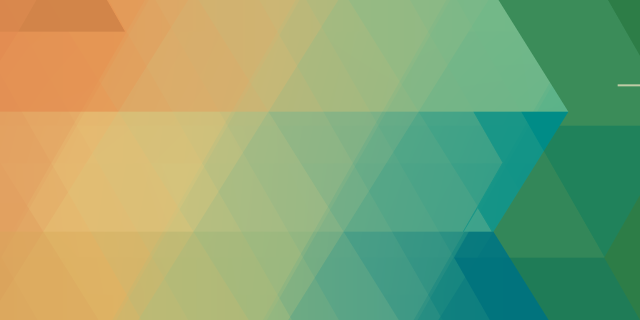
Write a WebGL 2 fragment shader that draws this background.

```glsl
#version 300 es
precision highp float;
// Overlapping translucent triangles running from orange through sage to teal,
// closed by a zigzag green field. Three triangular lattices snap the position
// to facet centres; their mean picks a colour from a gradient of three bands.

uniform vec2 u_resolution;
out vec4 fragColor;

// Lengths are in canvas heights. Lattice: one vertex (xy), side, row height.
const vec4 LATTICES[3] = vec4[3](
    vec4(0.839, 0.651, 0.469, 0.375),
    vec4(0.867, 0.901, 0.471, 0.411),
    vec4(0.711, 0.607, 0.471, 0.411));
const vec3 FACET_WEIGHTS = vec3(0.36, 0.26, 0.20);
const float SMOOTH_WEIGHT = 0.18;
const float BAND_HARDNESS = 0.62;
const float UPPER_EDGE = 0.651;
const float LOWER_EDGE = 0.276;
const float STOP_SPACING = 0.2865;
const float SLOPE = 0.573;
const float ZIGZAG_SLOPE = 0.625;
const int SAMPLES = 3;

// Gradient stops from left to right for each band.
const vec3 TOP[7] = vec3[7](
    vec3(0.89, 0.55, 0.32), vec3(0.90, 0.59, 0.33), vec3(0.86, 0.67, 0.41),
    vec3(0.79, 0.72, 0.46), vec3(0.61, 0.73, 0.51), vec3(0.49, 0.72, 0.53),
    vec3(0.41, 0.72, 0.54));
const vec3 MIDDLE[7] = vec3[7](
    vec3(0.89, 0.63, 0.38), vec3(0.90, 0.74, 0.45), vec3(0.82, 0.77, 0.49),
    vec3(0.63, 0.73, 0.52), vec3(0.43, 0.68, 0.53), vec3(0.24, 0.63, 0.53),
    vec3(0.02, 0.56, 0.53));
const vec3 BOTTOM[7] = vec3[7](
    vec3(0.86, 0.64, 0.36), vec3(0.87, 0.70, 0.39), vec3(0.73, 0.73, 0.46),
    vec3(0.59, 0.72, 0.50), vec3(0.31, 0.63, 0.53), vec3(0.08, 0.52, 0.50),
    vec3(0.00, 0.44, 0.49));

const vec3 BURNT_ORANGE = vec3(0.81, 0.51, 0.28);
const vec3 BRIGHT_TEAL = vec3(0.07, 0.58, 0.53);
const vec3 DEEP_TEAL = vec3(0.00, 0.55, 0.53);
const vec3 DARK_TEAL = vec3(0.00, 0.45, 0.49);
const vec3 PALE_TEAL = vec3(0.28, 0.65, 0.55);
const vec3 LEAF = vec3(0.23, 0.55, 0.35);
const vec3 MOSS = vec3(0.20, 0.53, 0.35);
const vec3 EMERALD = vec3(0.125, 0.51, 0.355);
const vec3 PINE = vec3(0.12, 0.485, 0.34);
const vec3 FOREST = vec3(0.175, 0.49, 0.28);
const vec3 PALE_LINE = vec3(0.75, 0.80, 0.65);

// Centre of the lattice triangle that holds p.
vec2 facetCentre(vec2 p, vec4 lattice) {
    vec2 g = (p - lattice.xy) / lattice.zw;
    g.x += 0.5 * g.y;
    vec2 f = fract(g);
    vec2 c = floor(g) + (f.x > f.y ? vec2(2.0, 1.0) : vec2(1.0, 2.0)) / 3.0;
    c.x -= 0.5 * c.y;
    return lattice.xy + c * lattice.zw;
}

// Right of a chevron whose arms leave the tip at the given slope.
bool rightOf(vec2 p, vec2 tip, float slope) {
    return p.x > tip.x + slope * abs(p.y - tip.y);
}

vec3 gradient(float x, float band) {
    float s = clamp(x / STOP_SPACING, 0.0, 5.999);
    int i = int(s);
    float t = fract(s);
    vec3 top = mix(TOP[i], TOP[i + 1], t);
    vec3 middle = mix(MIDDLE[i], MIDDLE[i + 1], t);
    vec3 bottom = mix(BOTTOM[i], BOTTOM[i + 1], t);
    return mix(mix(top, middle, min(band, 1.0)), bottom, max(band - 1.0, 0.0));
}

vec3 facets(vec2 p) {
    vec2 q = p * SMOOTH_WEIGHT;
    for (int i = 0; i < 3; i++) q += FACET_WEIGHTS[i] * facetCentre(p, LATTICES[i]);
    float hardBand = step(p.y, UPPER_EDGE) + step(p.y, LOWER_EDGE);
    float softBand = clamp((0.83 - q.y) / 0.36, 0.0, 2.0);
    vec3 col = gradient(q.x, mix(softBand, hardBand, BAND_HARDNESS));

    // Stronger single facets in the corner and along the teal side.
    if (p.y > 0.901 && p.x < 0.391 - SLOPE * (p.y - 0.901))
        col = mix(col, BURNT_ORANGE, p.x > 0.057 + SLOPE * (p.y - 0.901) ? 0.85 : 0.5);
    if (p.y < UPPER_EDGE && p.y > LOWER_EDGE) {
        if (rightOf(p, vec2(1.570, 0.492), -SLOPE)) col = mix(col, BRIGHT_TEAL, 0.8);
        if (p.x > 1.654 - SLOPE * (p.y - 0.607)) col = DEEP_TEAL;
        if (abs(p.x - 1.493) < 0.6 * (0.349 - p.y)) col = mix(col, PALE_TEAL, 0.8);
    }
    if (p.y < LOWER_EDGE && rightOf(p, vec2(1.419, 0.195), SLOPE))
        col = mix(col, DARK_TEAL, p.y < 0.195 ? 0.9 : 0.6);
    return col;
}

vec3 greenField(vec2 p) {
    vec3 col = p.x < 1.654 - SLOPE * (p.y - 0.607) ? MOSS : EMERALD;
    if (p.y < 0.195) col = PINE;
    if (rightOf(p, vec2(1.888, 0.195), SLOPE)) col = FOREST;
    if (p.y > 0.607) col = p.x > 1.9 - SLOPE * (p.y - 1.0) ? FOREST : LEAF;
    if (p.x > 1.930 && abs(p.y - 0.733) < 0.003) col = PALE_LINE;
    return col;
}

vec3 scene(vec2 p) {
    float zigzag = min(1.542 + ZIGZAG_SLOPE * abs(p.y - LOWER_EDGE),
                       1.776 - ZIGZAG_SLOPE * (p.y - UPPER_EDGE));
    return p.x > zigzag ? greenField(p) : facets(p);
}

void main() {
    // Average a small grid of samples to smooth every edge.
    vec3 sum = vec3(0.0);
    for (int i = 0; i < SAMPLES * SAMPLES; i++) {
        vec2 offset = (vec2(i % SAMPLES, i / SAMPLES) + 0.5) / float(SAMPLES) - 0.5;
        sum += scene((gl_FragCoord.xy + offset) / u_resolution.y);
    }
    fragColor = vec4(sum / float(SAMPLES * SAMPLES), 1.0);
}
```
